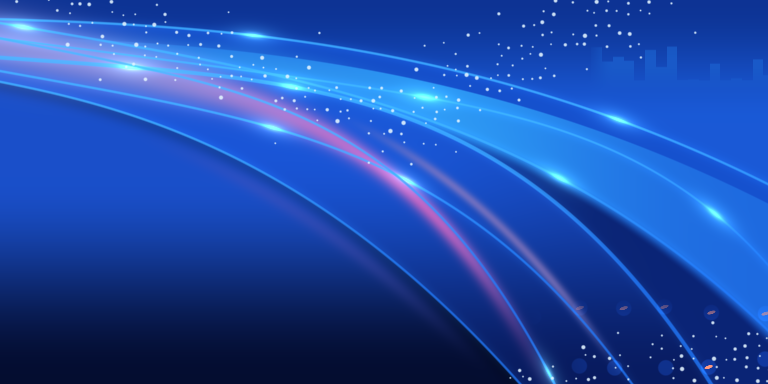
Reproduce this background procedurally as a WebGL 1 fragment shader.

```glsl
precision highp float;
uniform vec2 u_resolution;

// Arc shape: drop at left edge, linear slope, curvature, power
#define ARC_TOP vec4(0.05, 0.03, 0.064, 2.53)
#define ARC_OUTER vec4(0.10, 0.13, 0.00505, 6.03)
#define ARC_MIDDLE vec4(0.06, 0.17, 0.043, 3.42)
#define ARC_STEEP vec4(0.15, 0.07, 0.066, 3.88)
#define ARC_CROSS vec4(0.185, 0.18, 0.075, 3.88)
#define ARC_PINK vec4(0.10, 0.20, 0.132, 4.17)
#define ARC_EMBER vec4(0.03, 0.25, 0.083, 3.9)
#define ARC_LOWER vec4(0.213, 0.20, 0.2475, 2.42)
#define CYAN vec3(0.25, 0.70, 1.0)
#define DOT_CELL 0.028
#define BOKEH_CELL 0.12

float hash(vec2 p) {
  return fract(sin(dot(p, vec2(127.1, 311.7)) + 1.7) * 43758.5453);
}

float arcHeight(vec4 arc, float x) {
  return 1.0 - arc.x - arc.y * x - arc.z * pow(max(x, 0.0001), arc.w);
}

float arcSlope(vec4 arc, float x) {
  return -arc.y - arc.z * arc.w * pow(max(x, 0.0001), arc.w - 1.0);
}

// Signed distance to an arc, positive above it
float arcDistance(vec4 arc, vec2 p) {
  float slope = arcSlope(arc, p.x);
  return (p.y - arcHeight(arc, p.x)) / sqrt(1.0 + slope * slope);
}

float below(float d) {
  float soft = 1.0 / u_resolution.y;
  return 1.0 - smoothstep(-soft, soft, d);
}

float gauss(float d, float width) {
  return exp(-d * d / (width * width));
}

float segmentDistance(vec2 p, vec2 a, vec2 b) {
  vec2 ab = b - a;
  return length(p - a - ab * clamp(dot(p - a, ab) / dot(ab, ab), 0.0, 1.0));
}

// Flare stretched along the arc
float glint(vec4 arc, vec2 p, float x) {
  vec2 along = normalize(vec2(1.0, arcSlope(arc, x)));
  vec2 q = p - vec2(x, arcHeight(arc, x));
  vec2 local = vec2(dot(q, along), dot(q, vec2(-along.y, along.x)));
  return 0.8 * exp(-dot(local * local, vec2(1400.0, 16000.0)))
       + 0.3 * exp(-dot(local * local, vec2(240.0, 1500.0)));
}

// Luminous thread with two flares
vec3 strand(vec3 base, vec4 arc, vec2 p, float width, vec2 flares) {
  float d = arcDistance(arc, p);
  float core = below(abs(d) - width);
  vec3 tint = mix(CYAN, vec3(0.12, 0.45, 0.95), smoothstep(0.75, 0.2, p.y));
  vec3 col = mix(base, tint, 0.75 * core) + 0.05 * CYAN * gauss(d, 0.014);
  float light = glint(arc, p, flares.x) + glint(arc, p, flares.y);
  return col + light * vec3(0.30, 0.55, 0.50);
}

// Where sparkling dots gather
float dotDensity(vec2 p) {
  float trail = gauss(segmentDistance(p, vec2(0.15, 1.0), vec2(1.05, 0.66)), 0.085);
  float plume = gauss(segmentDistance(p, vec2(1.2, 0.78), vec2(1.7, 1.02)), 0.085);
  float corner = smoothstep(0.12, 0.0, p.y - 0.12 * (p.x - 1.3)) * smoothstep(1.2, 1.5, p.x);
  return 0.6 * trail + 0.65 * plume + 0.7 * corner - 0.02;
}

float dots(vec2 p) {
  vec2 cell = floor(p / DOT_CELL);
  vec2 centre = 0.25 + 0.5 * vec2(hash(cell), hash(cell + 17.3));
  float radius = mix(0.07, 0.2, pow(hash(cell + 5.1), 2.0));
  float present = step(hash(cell + 9.7), dotDensity((cell + 0.5) * DOT_CELL));
  return present * below((length(p / DOT_CELL - cell - centre) - radius) * DOT_CELL);
}

void main() {
  vec2 p = gl_FragCoord.xy / u_resolution * vec2(2.0, 1.0);
  float top = arcDistance(ARC_TOP, p);
  float middle = arcDistance(ARC_MIDDLE, p);
  float lower = arcDistance(ARC_LOWER, p);

  // Sky and faint skyline
  vec3 col = mix(vec3(0.10, 0.35, 0.84), vec3(0.05, 0.20, 0.58), smoothstep(0.68, 1.0, p.y));
  float column = floor(p.x / 0.028);
  float roof = 0.79 + 0.10 * pow(hash(vec2(column, 3.0)), 2.0);
  float city = below(p.y - roof) * smoothstep(0.74, 0.85, p.y) * smoothstep(1.52, 1.6, p.x);
  col = mix(col, vec3(0.12, 0.43, 0.86), 0.5 * city);

  // Layered ribbons, from the top down
  col = mix(col, vec3(0.08, 0.31, 0.80), 0.8 * below(top));
  vec3 bright = mix(vec3(0.12, 0.42, 0.88), vec3(0.18, 0.62, 0.97), gauss(p.x - 1.15, 0.45));
  col = mix(col, bright, 0.9 * below(top + 0.045));
  vec3 body = mix(vec3(0.11, 0.40, 0.88), vec3(0.04, 0.14, 0.46), smoothstep(0.9, 1.6, p.x));
  col = mix(col, body, smoothstep(0.01, -0.03, middle));
  vec3 inner = mix(vec3(0.03, 0.10, 0.36), vec3(0.10, 0.33, 0.84), smoothstep(0.0, 0.62, p.y));
  col = mix(col, inner, 0.8 * below(arcDistance(ARC_STEEP, p)));
  col = mix(col, inner, 0.7 * below(arcDistance(ARC_CROSS, p)));

  // Deep field under the lowest arc
  vec3 field = mix(vec3(0.015, 0.05, 0.19), vec3(0.10, 0.31, 0.79), smoothstep(0.02, 0.54, p.y));
  field *= 1.0 - 0.25 * gauss(lower, 0.025);
  col = mix(col, field, below(lower));

  // Cyan, lilac, pink and ember light
  float sheen = gauss(arcDistance(ARC_STEEP, p) - 0.04, 0.04) * gauss(p.x - 0.65, 0.5);
  col = mix(col, vec3(0.22, 0.64, 0.96), 0.5 * sheen);
  float pinkWidth = mix(0.075, 0.022, smoothstep(0.0, 1.15, p.x));
  float pink = gauss(arcDistance(ARC_PINK, p) + 0.012, pinkWidth) * smoothstep(1.48, 1.1, p.x);
  vec3 blush = mix(vec3(0.66, 0.60, 0.86), vec3(0.88, 0.40, 0.74), smoothstep(0.3, 1.1, p.x));
  col = mix(col, blush, 0.8 * pink);
  float ember = gauss(arcDistance(ARC_EMBER, p), 0.013) * smoothstep(0.85, 1.2, p.x);
  col = mix(col, vec3(0.60, 0.50, 0.75), 0.65 * ember * smoothstep(0.0, 0.3, p.y));
  float haze = gauss(lower + 0.045, 0.02) * smoothstep(0.3, 0.75, p.x) * smoothstep(0.0, 0.4, p.y);
  col = mix(col, vec3(0.36, 0.32, 0.70), 0.3 * haze);

  // Threads
  col = strand(col, ARC_TOP, p, 0.003, vec2(0.66, 1.61));
  col = strand(col, ARC_OUTER, p, 0.0025, vec2(1.107, 1.862));
  col = strand(col, ARC_MIDDLE, p, 0.003, vec2(0.06, 1.458));
  col = strand(col, ARC_STEEP, p, 0.005, vec2(0.34, 0.76));
  col = strand(col, ARC_CROSS, p, 0.003, vec2(0.71, 1.06));
  col = strand(col, ARC_PINK, p, 0.003, vec2(-1.0, 1.43));
  col = strand(col, ARC_LOWER, p, 0.003, vec2(-1.0));

  // Corner bokeh with warm flecks, then sparkling dots
  vec2 cell = floor(p / BOKEH_CELL);
  vec2 q = p - (cell + 0.3 + 0.4 * vec2(hash(cell), hash(cell + 4.0))) * BOKEH_CELL;
  float corner = smoothstep(1.35, 1.6, p.x) * smoothstep(0.25, 0.12, p.y);
  col += 0.18 * corner * below(length(q) - 0.02) * vec3(0.15, 0.45, 0.9);
  float fleck = below(length(vec2(q.x + q.y, 3.0 * (q.y - 0.4 * q.x))) - 0.014);
  col = mix(col, vec3(1.0, 0.60, 0.50), corner * fleck * step(0.5, hash(cell + 8.0)));
  col = mix(col, vec3(0.88, 0.95, 1.0), 0.9 * dots(p));
  gl_FragColor = vec4(clamp(col, 0.0, 1.0), 1.0);
}
```
